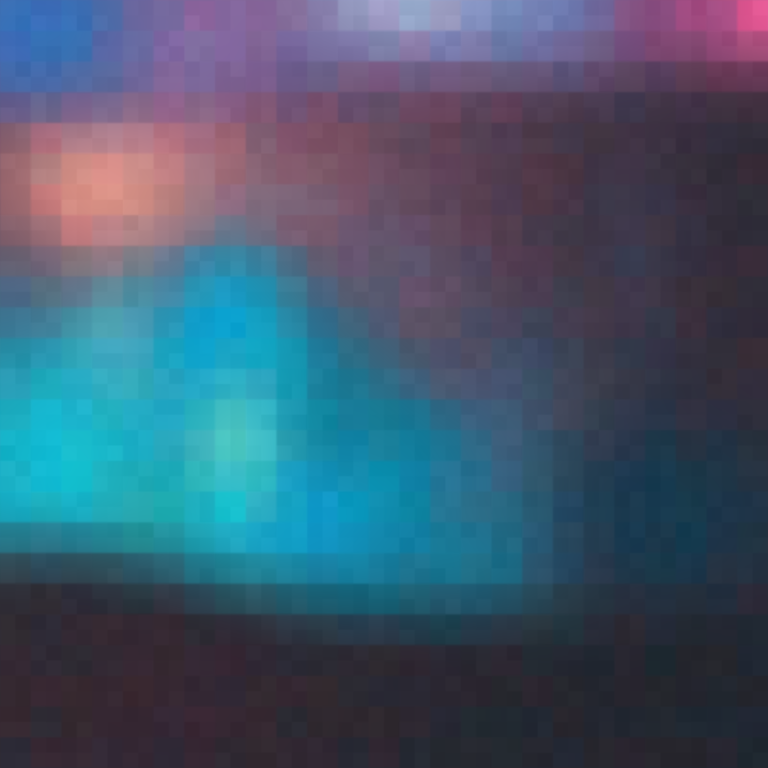
Reproduce this background procedurally as a three.js fragment shader.

```glsl
varying vec2 vUv;

const float CELLS = 25.0;        // mosaic cells across the canvas
const float CELL_STEP = 0.55;    // 0 = smooth, 1 = fully stepped
const float EDGE = 0.07;         // half width of a cell edge, in cells
const float CHROMA_GRAIN = 0.032;
const float LUMA_GRAIN = 0.016;
const float FLOOR_LEFT = 0.265;  // height of the dark floor at the left
const float FLOOR_DROP = 0.080;  // how far it sinks to the right

const vec3 PLUM = vec3(0.40, 0.27, 0.35);
const vec3 DUSK = vec3(0.20, 0.17, 0.215);
const vec3 SLATE = vec3(0.235, 0.235, 0.31);
const vec3 MAUVE = vec3(0.50, 0.38, 0.46);
const vec3 SMOKE = vec3(0.37, 0.36, 0.46);
const vec3 STEEL = vec3(0.26, 0.40, 0.52);
const vec3 ROSE = vec3(0.70, 0.42, 0.45);
const vec3 SALMON = vec3(0.90, 0.59, 0.55);
const vec3 TURQUOISE = vec3(0.12, 0.64, 0.73);
const vec3 PETROL = vec3(0.08, 0.48, 0.59);
const vec3 CYAN = vec3(0.06, 0.78, 0.85);
const vec3 AZURE = vec3(0.04, 0.63, 0.81);
const vec3 MINT = vec3(0.38, 0.79, 0.76);
const vec3 JADE = vec3(0.12, 0.66, 0.65);
const vec3 HAZE = vec3(0.33, 0.66, 0.74);
const vec3 NAVY = vec3(0.07, 0.23, 0.32);
const vec3 VIOLET = vec3(0.42, 0.35, 0.54);
const vec3 LILAC = vec3(0.55, 0.42, 0.63);
const vec3 BLUE = vec3(0.17, 0.45, 0.75);
const vec3 PALE = vec3(0.64, 0.69, 0.84);
const vec3 SKY = vec3(0.40, 0.53, 0.74);
const vec3 ORCHID = vec3(0.58, 0.30, 0.52);
const vec3 PINK = vec3(0.90, 0.37, 0.61);
const vec3 FLOOR_WARM = vec3(0.19, 0.165, 0.20);
const vec3 FLOOR_COOL = vec3(0.135, 0.15, 0.185);
const vec3 WINE = vec3(0.22, 0.15, 0.20);

float hash(vec2 p) {
  vec3 q = fract(vec3(p.xyx) * 0.1031);
  q += dot(q, q.yzx + 33.33);
  return fract((q.x + q.y) * q.z);
}

// Cell index that changes over a narrow smoothed edge
vec2 cellIndex(vec2 g) {
  vec2 h = g - 0.5;
  return floor(h) + smoothstep(0.5 - EDGE, 0.5 + EDGE, fract(h));
}

// Signed random value per cell, joined at the smoothed edges
float cellNoise(vec2 g) {
  vec2 s = cellIndex(g);
  vec2 i = floor(s);
  vec2 f = s - i;
  vec2 e = vec2(1.0, 0.0);
  float low = mix(hash(i), hash(i + e), f.x);
  float high = mix(hash(i + e.yx), hash(i + e.xx), f.x);
  return 2.0 * mix(low, high, f.y) - 1.0;
}

// Blend an elliptical gaussian glow over a colour
vec3 glow(vec3 base, vec2 p, vec2 centre, vec2 radius, vec3 tint, float strength) {
  vec2 q = (p - centre) / radius;
  return mix(base, tint, strength * exp(-dot(q, q)));
}

void main() {
  vec2 p = mix(vUv, (cellIndex(vUv * CELLS) + 0.5) / CELLS, CELL_STEP);

  // Dusky backdrop
  vec3 col = mix(PLUM, DUSK, smoothstep(0.46, 0.94, p.x));
  col = glow(col, p, vec2(0.83, 0.67), vec2(0.07, 0.17), SLATE, 0.75);
  col = glow(col, p, vec2(0.69, 0.58), vec2(0.08, 0.10), SLATE, 0.65);
  col = glow(col, p, vec2(0.39, 0.74), vec2(0.12, 0.09), MAUVE, 0.80);
  col = glow(col, p, vec2(0.49, 0.63), vec2(0.12, 0.08), SMOKE, 0.80);
  col = glow(col, p, vec2(0.64, 0.44), vec2(0.13, 0.13), STEEL, 0.70);

  // Warm light
  col = glow(col, p, vec2(0.21, 0.78), vec2(0.14, 0.13), ROSE, 0.90);
  col = glow(col, p, vec2(0.13, 0.76), vec2(0.12, 0.105), SALMON, 0.95);

  // Teal body with a shoulder falling to the right
  float crest = 0.61 + 0.03 * smoothstep(0.15, 0.3, p.x) - 0.25 * smoothstep(0.32, 0.74, p.x);
  float body = 1.0 - smoothstep(crest - 0.10, crest + 0.08, p.y);
  body *= 1.0 - smoothstep(0.58, 0.84, p.x);
  col = mix(col, mix(TURQUOISE, PETROL, smoothstep(0.30, 0.45, p.x)), body);

  // Lights inside the body
  col = glow(col, p, vec2(0.0, 0.60), vec2(0.08, 0.09), STEEL, 0.60);
  col = glow(col, p, vec2(0.15, 0.56), vec2(0.06, 0.09), HAZE, 0.75);
  col = glow(col, p, vec2(0.295, 0.58), vec2(0.08, 0.11), AZURE, 0.92);
  col = glow(col, p, vec2(0.09, 0.39), vec2(0.09, 0.11), CYAN, 0.80);
  col = glow(col, p, vec2(0.22, 0.34), vec2(0.08, 0.07), JADE, 0.75);
  col = glow(col, p, vec2(0.42, 0.32), vec2(0.13, 0.085), AZURE, 0.95);
  col = glow(col, p, vec2(0.56, 0.27), vec2(0.11, 0.07), PETROL, 0.75);
  col = glow(col, p, vec2(0.31, 0.42), vec2(0.055, 0.085), MINT, 0.85);
  col = glow(col, p, vec2(0.30, 0.34), vec2(0.035, 0.06), CYAN, 0.50);
  col = glow(col, p, vec2(0.64, 0.35), vec2(0.07, 0.07), STEEL, 0.55);
  col = glow(col, p, vec2(0.86, 0.33), vec2(0.15, 0.13), NAVY, 0.90);

  // Dark floor
  float ground = FLOOR_LEFT - FLOOR_DROP * smoothstep(0.05, 0.5, p.x);
  vec3 dark = mix(FLOOR_WARM, FLOOR_COOL, smoothstep(0.1, 0.95, p.x));
  dark = glow(dark, p, vec2(0.22, 0.09), vec2(0.16, 0.08), WINE, 0.6);
  col = mix(dark, col, smoothstep(ground - 0.055, ground + 0.10, p.y));

  // Coloured band along the top
  float band = smoothstep(0.83, 0.96, p.y + 0.03 * (1.0 - smoothstep(0.1, 0.6, p.x)));
  col = mix(col, VIOLET, band * (1.0 - smoothstep(0.62, 0.92, p.x)));
  col = glow(col, p, vec2(0.24, 0.96), vec2(0.12, 0.13), LILAC, 0.85);
  col = glow(col, p, vec2(0.05, 0.96), vec2(0.11, 0.09), BLUE, 0.95);
  col = glow(col, p, vec2(0.73, 1.0), vec2(0.12, 0.08), SKY, 0.90);
  col = glow(col, p, vec2(0.53, 1.0), vec2(0.13, 0.07), PALE, 0.95);
  col = glow(col, p, vec2(0.88, 0.99), vec2(0.11, 0.09), ORCHID, 0.85);
  col = glow(col, p, vec2(1.0, 0.985), vec2(0.08, 0.07), PINK, 0.95);

  // Cell grain: warm to cool, green to magenta, light to dark
  vec2 g = vUv * CELLS;
  float depth = 0.4 + dot(col, vec3(0.4));
  vec3 grain = CHROMA_GRAIN * cellNoise(g) * vec3(1.0, -0.25, -0.5);
  grain += 0.5 * CHROMA_GRAIN * cellNoise(g + 57.0) * vec3(-0.5, 0.5, -0.8);
  grain += LUMA_GRAIN * cellNoise(2.0 * g + 113.0);
  gl_FragColor = vec4(col + grain * depth, 1.0);
}
```
